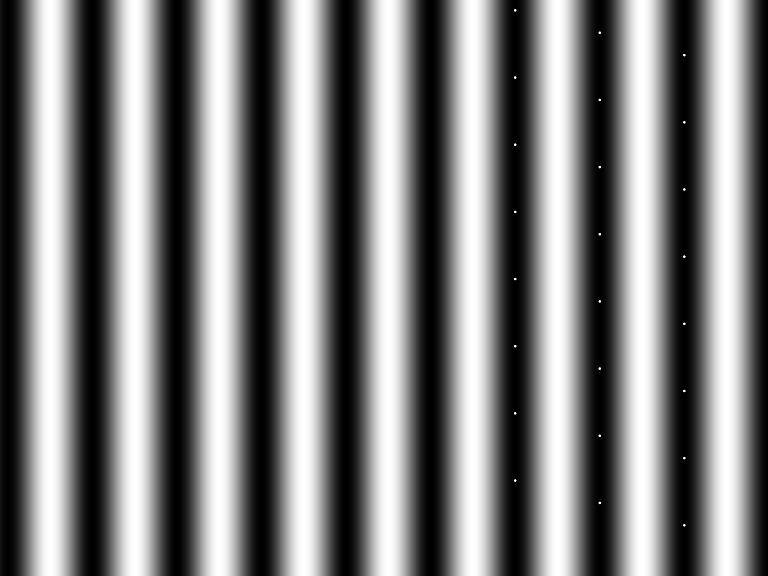
This pattern is drawn by a Shadertoy shader. Its source:

```glsl
const float PI = 3.14159265;

// Sinusoidal grating, black at whole phases and white halfway between
float grating(float phase) {
    return 0.5 - 0.5 * cos(2.0 * PI * phase);
}

// Distance to the nearest speck; three dark bands hold eight each, staggered by a third
float speckDistance(vec2 p, float phase) {
    float column = clamp(round(phase), 0.0, 2.0);
    float steps = (0.982 - p.y) / 0.03887;
    float row = clamp(round((steps - column) / 3.0), 0.0, 7.0);
    vec2 center = vec2(0.8945 + 0.1468 * column, 0.982 - 0.03887 * (column + 3.0 * row));
    return length(p - center);
}

void mainImage(out vec4 fragColor, in vec2 fragCoord) {
    // Canvas units: height is 1
    vec2 p = fragCoord / iResolution.y;
    float pixel = 1.0 / iResolution.y;

    // Vertical bands, about nine across
    float phase = (p.x - 0.8945) / 0.1468;
    vec3 color = vec3(grating(phase));

    // Fine white specks
    float speck = 1.0 - smoothstep(-0.5 * pixel, 0.5 * pixel, speckDistance(p, phase) - 0.0022);
    color = mix(color, vec3(1.0), speck);

    fragColor = vec4(color, 1.0);
}
```
